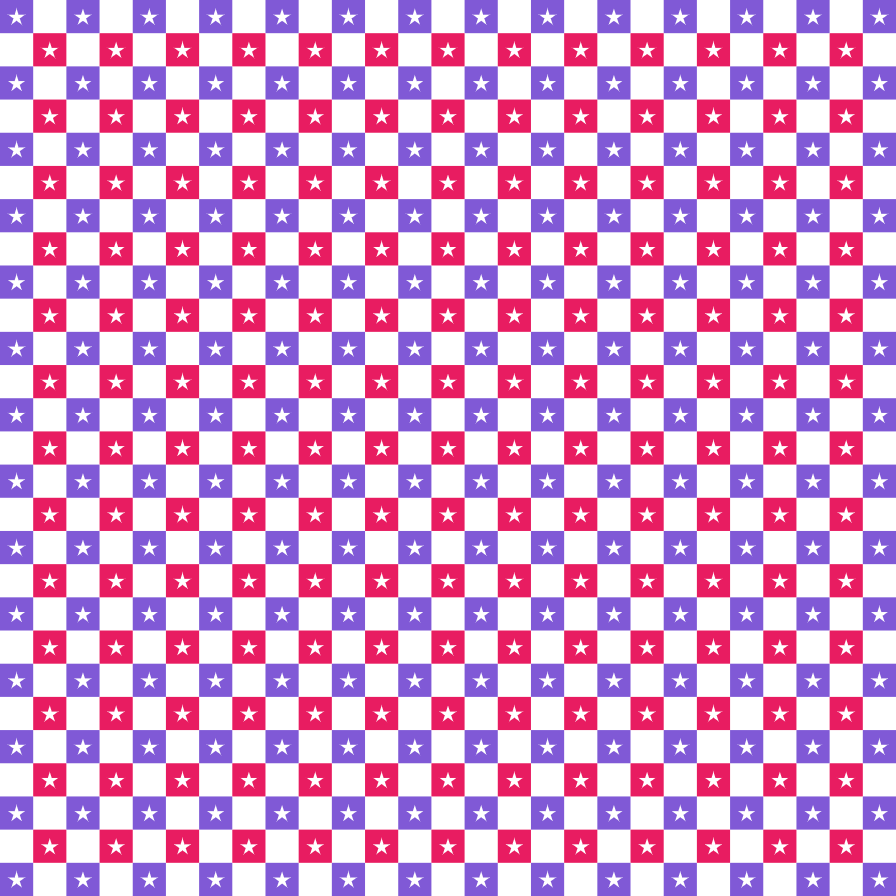
Write a WebGL 1 fragment shader that draws this pattern.

```glsl
precision highp float;
// A 27 by 27 checkerboard: violet tiles on even rows and columns, crimson
// tiles on odd ones, white between. Each coloured tile holds a white star,
// whose distance comes from folding the plane into five mirrored sectors.

uniform vec2 u_resolution;

const float TILES = 27.0;
const float SECTOR = 1.2566371; // a fifth of a turn

// Signed distance to the edge lines of an upright five-pointed star.
float starDistance(vec2 p, float radius) {
  float angle = mod(atan(p.x, p.y) + 0.5 * SECTOR, SECTOR) - 0.5 * SECTOR;
  vec2 folded = length(p) * vec2(sin(abs(angle)), cos(angle));
  vec2 normal = vec2(sin(SECTOR), cos(SECTOR));
  return dot(folded, normal) - radius * normal.y;
}

void main() {
  float pixel = TILES / min(u_resolution.x, u_resolution.y);
  vec2 p = gl_FragCoord.xy * pixel;

  // Smooth coverage of even columns (x) and even rows (y).
  vec2 fromCentre = abs(mod(p + 0.5, 2.0) - 1.0);
  vec2 even = clamp(0.5 + (0.5 - fromCentre) / pixel, 0.0, 1.0);
  float violet = even.x * even.y;
  float crimson = (1.0 - even.x) * (1.0 - even.y);

  vec3 white = vec3(1.0);
  vec3 colour = white;
  colour = mix(colour, vec3(0.50, 0.35, 0.84), violet);
  colour = mix(colour, vec3(0.91, 0.11, 0.38), crimson);

  // Star, lowered a little so that its bounding box is centred.
  float star = starDistance(fract(p) - vec2(0.5, 0.475), 0.265);
  colour = mix(colour, white, clamp(0.5 - star / pixel, 0.0, 1.0));

  gl_FragColor = vec4(colour, 1.0);
}
```
